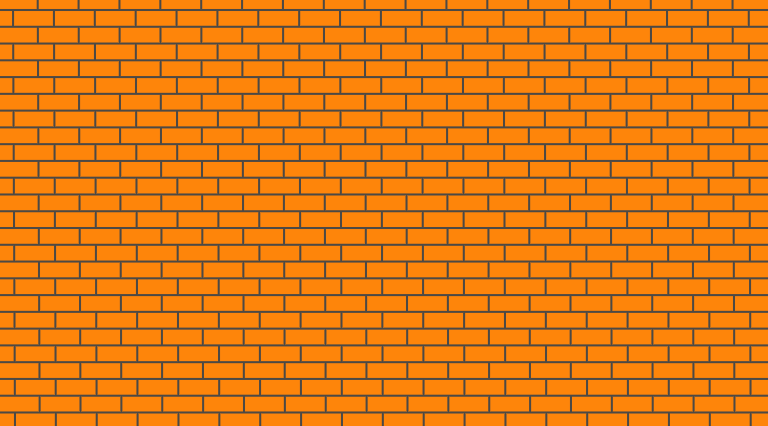
This pattern is drawn by a WebGL 2 fragment shader. Its source:

```glsl
#version 300 es
precision highp float;

// Lengths are fractions of the canvas width
#define BRICK_LENGTH 0.05322
#define COURSE_HEIGHT 0.021836
#define MORTAR_WIDTH 0.00266
#define FIRST_BED 0.0176
#define FIRST_JOINT 0.0516
#define BOND_SHIFT 0.0322
#define COURSE_DRIFT 0.000104
#define BRICK_COLOR vec3(0.995, 0.52, 0.04)
#define MORTAR_COLOR vec3(0.30, 0.285, 0.27)

uniform vec2 u_resolution;
out vec4 fragColor;

// Distance to the nearest of evenly spaced lines passing through zero
float lineDistance(float x, float spacing) {
    return abs(x - spacing * round(x / spacing));
}

// Share of a pixel covered by a mortar line
float mortarCoverage(float dist, float pixel) {
    float coverage = clamp(0.5 + (0.5 * MORTAR_WIDTH - dist) / pixel, 0.0, 1.0);
    return min(coverage, MORTAR_WIDTH / pixel);
}

void main() {
    float pixel = 1.0 / u_resolution.x;
    vec2 p = gl_FragCoord.xy * pixel;

    // Courses and the beds between them
    float height = p.y - FIRST_BED;
    float course = floor(height / COURSE_HEIGHT);
    float bed = mortarCoverage(lineDistance(height, COURSE_HEIGHT), pixel);

    // Upright joints: alternate courses shift, with a slight lean
    float jointStart = FIRST_JOINT - BOND_SHIFT * mod(course, 2.0) - COURSE_DRIFT * course;
    float joint = mortarCoverage(lineDistance(p.x - jointStart, BRICK_LENGTH), pixel);

    fragColor = vec4(mix(BRICK_COLOR, MORTAR_COLOR, max(bed, joint)), 1.0);
}
```
